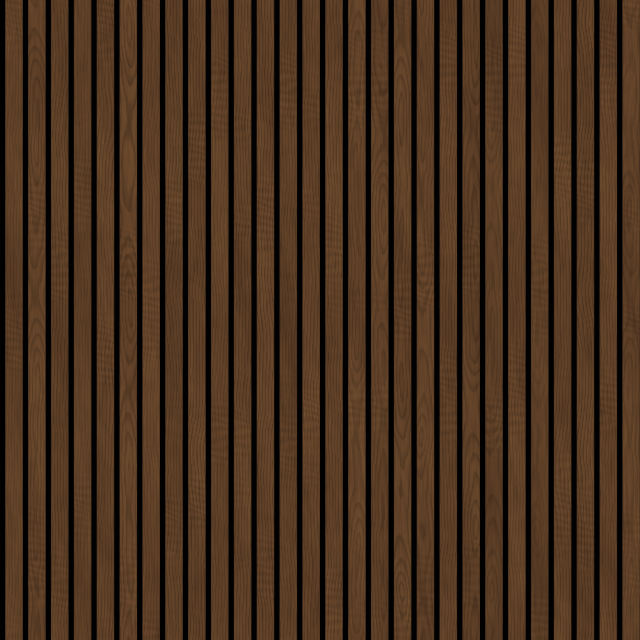
A Shadertoy shader for this texture:

```glsl
#define SLATS 28.0
#define GAP 0.228
#define RINGS 6.0
#define RING_DEPTH 0.16
#define FIBRE_DEPTH 0.13
#define FIGURE_DEPTH 0.045
#define TONE_SPREAD 0.07
#define WOOD_LIGHT vec3(0.400, 0.274, 0.166)
#define WOOD_DARK vec3(0.345, 0.229, 0.143)
#define GAP_COLOR vec3(0.008, 0.003, 0.002)

float hash(vec2 p) {
    vec3 q = fract(p.xyx * vec3(0.1031, 0.1030, 0.0973));
    q += dot(q, q.yzx + 33.33);
    return fract((q.x + q.y) * q.z);
}

// Layered sines, roughly -1 to 1
float waves(float t, float seed) {
    float sum = 0.0, amp = 0.55;
    for (int i = 0; i < 4; i++) {
        sum += amp * sin(t + seed);
        t *= 1.83;
        seed = seed * 1.7 + 2.1;
        amp *= 0.55;
    }
    return sum;
}

// Distance to the nearest jittered cell point
float cellular(vec2 p) {
    vec2 cell = floor(p);
    float nearest = 2.0;
    for (int j = -1; j <= 1; j++)
    for (int i = -1; i <= 1; i++) {
        vec2 c = cell + vec2(i, j);
        vec2 point = c + vec2(hash(c), hash(c + 71.3));
        nearest = min(nearest, length(point - p));
    }
    return nearest;
}

// Growth rings cut lengthwise: arches near the heart, straight lines beside it
float ringLines(vec2 p, float id) {
    float seed = 40.0 * hash(vec2(id, 3.0));
    float side = hash(vec2(id, 5.0)) - 0.5;
    float heart = 0.5 + side * (abs(side) < 0.28 ? 0.8 : 3.6);
    heart += 0.12 * waves(p.y * 0.6, seed);
    float depth = 0.85 * waves(p.y * 0.21, seed + 4.0);
    float radius = length(vec2(p.x - heart, depth));
    radius += 0.025 * waves(p.y * 2.7 + p.x * 3.0, seed + 9.0);
    float phase = radius * RINGS;
    float f = fract(phase);
    float line = smoothstep(0.35, 0.88, f) * (1.0 - smoothstep(0.88, 1.0, f));
    return line * (1.0 - 0.8 * smoothstep(0.35, 0.9, fwidth(phase)));
}

// Faint ripples across the slat, in patches
float crossFigure(vec2 p, float id) {
    float seed = 30.0 * hash(vec2(id, 11.0));
    float patches = smoothstep(0.1, 0.8, waves(p.y * 0.45, seed));
    return patches * sin(p.y * 19.0 + 4.0 * waves(p.y * 1.3 + p.x, seed) + p.x * 2.0);
}

void mainImage(out vec4 fragColor, in vec2 fragCoord) {
    vec2 uv = fragCoord / iResolution.xy;

    // Slat index, position on its face, and distance inside its edge
    float x = uv.x * SLATS - 0.5 * GAP;
    float id = floor(x);
    float edge = 0.5 - abs(fract(x) - 0.5) - 0.5 * GAP;
    vec2 p = vec2((fract(x) - 0.5 * GAP) / (1.0 - GAP), uv.y * SLATS);
    vec2 offset = vec2(17.0, 31.0) * (id + 2.0);

    // Base tone with broad cloudy variation
    float mottle = cellular(p * vec2(0.9, 0.3) + offset) - 0.5;
    float tone = 0.55 + 0.45 * waves(p.y * 0.3 + p.x, id * 3.7) - 0.5 * mottle;
    vec3 wood = mix(WOOD_DARK, WOOD_LIGHT, clamp(tone, 0.0, 1.0));
    wood *= 1.0 + TONE_SPREAD * (hash(vec2(id, 7.0)) - 0.5);

    // Grain
    float strength = mix(0.5, 1.1, hash(vec2(id, 13.0)));
    float fibre = cellular(p * vec2(8.0, 0.8) + offset) - 0.45;
    wood *= 1.0 - RING_DEPTH * strength * ringLines(p, id);
    wood *= 1.0 - FIBRE_DEPTH * fibre;
    wood *= 1.0 + FIGURE_DEPTH * crossFigure(p, id);

    // Softly rounded edges beside the dark gaps
    wood *= mix(0.85, 1.0, smoothstep(0.0, 0.06, edge));
    float px = SLATS / iResolution.x;
    float face = smoothstep(-0.6 * px, 0.6 * px, edge);
    fragColor = vec4(mix(GAP_COLOR, wood, face), 1.0);
}
```
